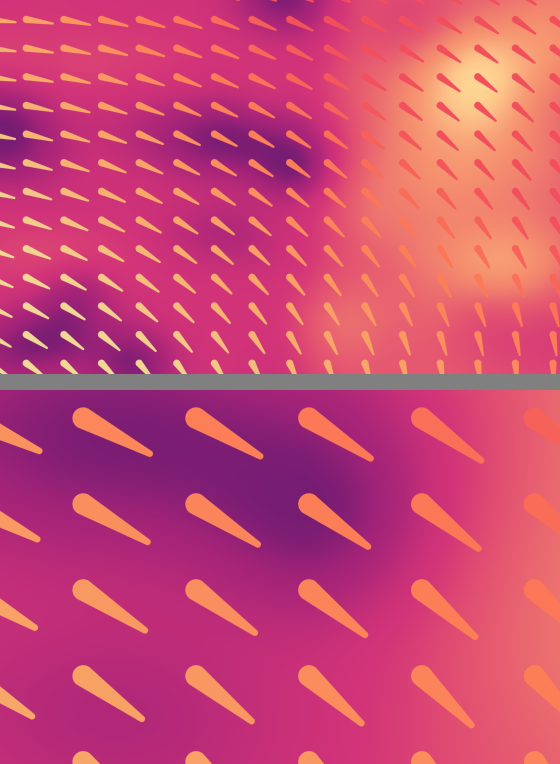
Top: the whole. Bottom: its middle third, enlarged.
Reproduce this pattern procedurally as a WebGL 1 fragment shader.

```glsl
precision highp float;
// Tapered darts on a grid, turning along a smooth flow over a warm cloudy gradient.

uniform vec2 u_resolution;

// All lengths are fractions of the canvas height.
const vec2 PITCH = vec2(0.1006, 0.0766);
const vec2 GRID_ORIGIN = vec2(0.0582, 0.8829);
const vec2 HEAD_IN_CELL = vec2(0.12, 0.85);
const float DART_LENGTH = 0.72;   // in cells
const float HEAD_RADIUS = 0.0096;
const float TAIL_RADIUS = 0.0029;

float hash(vec2 p) {
  vec3 q = fract(vec3(p.xyx) * 0.1031);
  q += dot(q, q.yzx + 33.33);
  return fract((q.x + q.y) * q.z);
}

float valueNoise(vec2 p) {
  vec2 cell = floor(p);
  vec2 f = fract(p);
  f = f * f * (3.0 - 2.0 * f);
  float low = mix(hash(cell), hash(cell + vec2(1.0, 0.0)), f.x);
  float high = mix(hash(cell + vec2(0.0, 1.0)), hash(cell + vec2(1.0)), f.x);
  return mix(low, high, f.y);
}

float glow(vec2 p, vec2 center, vec2 radius) {
  vec2 d = (p - center) / radius;
  return exp(-dot(d, d));
}

// Warmth of the clouds: 0 is plum, 1 is pale gold.
float cloudWarmth(vec2 p) {
  float warmth = mix(0.39, 0.56, smoothstep(0.76, 1.02, p.x));
  // light areas
  warmth += 0.29 * glow(p, vec2(1.28, 0.79), vec2(0.15, 0.15));
  warmth += 0.21 * glow(p, vec2(1.22, 0.58), vec2(0.28, 0.32));
  warmth += 0.17 * glow(p, vec2(1.36, 0.29), vec2(0.17, 0.12));
  warmth += 0.15 * glow(p, vec2(1.50, 0.92), vec2(0.14, 0.15));
  warmth += 0.13 * glow(p, vec2(0.88, 0.13), vec2(0.12, 0.13));
  warmth += 0.09 * glow(p, vec2(0.15, 0.83), vec2(0.25, 0.10));
  warmth += 0.09 * glow(p, vec2(0.14, 0.33), vec2(0.20, 0.09));
  // dark areas
  warmth -= 0.38 * glow(p, vec2(0.00, 0.64), vec2(0.15, 0.13));
  warmth -= 0.35 * glow(p, vec2(0.62, 0.62), vec2(0.25, 0.10));
  warmth -= 0.24 * glow(p, vec2(0.78, 0.54), vec2(0.10, 0.08));
  warmth -= 0.34 * glow(p, vec2(0.76, 1.01), vec2(0.13, 0.10));
  warmth -= 0.16 * glow(p, vec2(0.60, 0.37), vec2(0.16, 0.10));
  warmth -= 0.33 * glow(p, vec2(0.10, 0.08), vec2(0.20, 0.10));
  warmth -= 0.20 * glow(p, vec2(0.21, 0.21), vec2(0.10, 0.09));
  warmth -= 0.28 * glow(p, vec2(0.36, 0.02), vec2(0.11, 0.10));
  warmth -= 0.13 * glow(p, vec2(1.46, 0.10), vec2(0.22, 0.14));
  warmth -= 0.12 * glow(p, vec2(1.10, 0.94), vec2(0.15, 0.11));
  return warmth + 0.06 * (valueNoise(p * 7.0) - 0.5);
}

vec3 cloudColor(float warmth) {
  vec3 color = mix(vec3(0.46, 0.11, 0.45), vec3(0.65, 0.14, 0.47), smoothstep(0.0, 0.2, warmth));
  color = mix(color, vec3(0.82, 0.20, 0.47), smoothstep(0.16, 0.42, warmth));
  color = mix(color, vec3(0.89, 0.32, 0.44), smoothstep(0.38, 0.58, warmth));
  color = mix(color, vec3(0.96, 0.56, 0.43), smoothstep(0.52, 0.80, warmth));
  return mix(color, vec3(1.0, 0.85, 0.58), smoothstep(0.74, 1.04, warmth));
}

// Downward turn of a dart, in radians, measured in cell space.
float flowAngle(vec2 p) {
  float s = (p.x - 0.725) / 0.655;
  float t = (0.564 - p.y) / 0.382;
  return radians(42.1 + 17.9 * s + 14.4 * t - 3.9 * s * s + 3.6 * t * t + 2.0 * s * t);
}

// Red at the upper right, through orange, to cream at the lower left.
vec3 dartColor(vec2 p) {
  float depth = 1.0 - p.y;
  float t = clamp(0.60 - 0.75 * p.x + 0.55 * depth + 0.25 * p.x * depth, 0.0, 1.0);
  vec3 color = mix(vec3(0.95, 0.31, 0.36), vec3(0.99, 0.49, 0.34), smoothstep(0.0, 0.35, t));
  color = mix(color, vec3(0.97, 0.66, 0.41), smoothstep(0.3, 0.68, t));
  return mix(color, vec3(0.94, 0.85, 0.58), smoothstep(0.62, 1.0, t));
}

// Signed distance to a capsule that narrows from the origin to the tip.
float taperedCapsule(vec2 p, vec2 tip, float startRadius, float endRadius) {
  float along = clamp(dot(p, tip) / dot(tip, tip), 0.0, 1.0);
  return length(p - tip * along) - mix(startRadius, endRadius, along);
}

void main() {
  vec2 p = gl_FragCoord.xy / u_resolution.y;
  vec3 color = cloudColor(cloudWarmth(p));

  // One dart per cell, steered and tinted by the place of its head.
  vec2 cell = floor((p - GRID_ORIGIN) / PITCH);
  vec2 head = GRID_ORIGIN + (cell + HEAD_IN_CELL) * PITCH;
  float angle = flowAngle(head);
  vec2 tip = DART_LENGTH * PITCH * vec2(cos(angle), -sin(angle));
  float dist = taperedCapsule(p - head, tip, HEAD_RADIUS, TAIL_RADIUS);

  float edge = 0.75 / u_resolution.y;
  color = mix(color, dartColor(head), 1.0 - smoothstep(-edge, edge, dist));
  gl_FragColor = vec4(color, 1.0);
}
```
